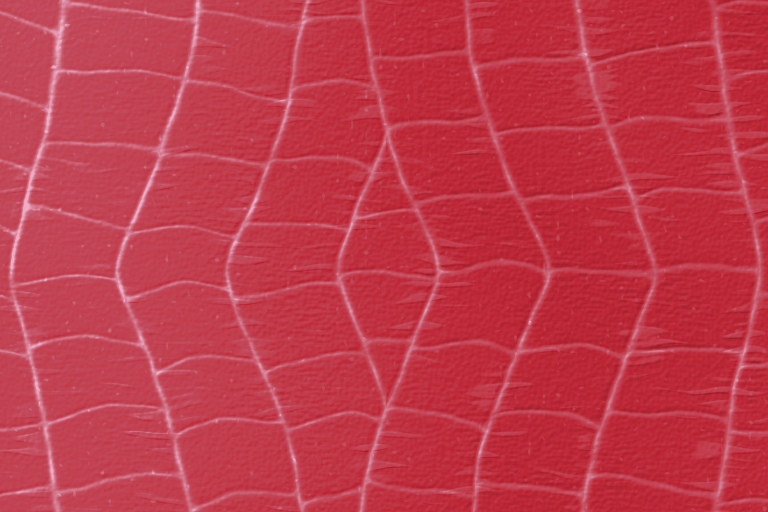
Write a Shadertoy shader that draws this texture.

```glsl
// Embossed red leather: two families of bent columns meet along a seam and
// are cut into rounded scales by cross bars. A height field of grooves,
// creases and grain is lit from the upper left and mapped to a colour ramp.

#define COLUMN 0.21        // distance between column seams
#define ROW 0.137          // distance between cross bars
#define BEND 0.18          // sideways sweep of the columns
#define APEX_Y 0.47        // height at which the columns turn
#define LEFT_X 0.023       // first seam of the left family at the apex
#define MEET_X 0.855       // border of the right family at the apex
#define COLUMN_WIDTH 0.0074
#define BAR_WIDTH 0.0050
#define GRAIN 0.0017
#define CREASE 0.0024
#define RELIEF 1.5         // strength of the lighting
#define LIGHT vec2(-0.55, 0.83)

const vec3 RAMP[6] = vec3[6](
    vec3(0.74, 0.15, 0.21), vec3(0.76, 0.24, 0.30), vec3(0.76, 0.29, 0.36),
    vec3(0.80, 0.38, 0.45), vec3(0.84, 0.50, 0.59), vec3(0.94, 0.67, 0.77));

float hash(vec2 p) {
    return fract(sin(dot(p, vec2(127.1, 311.7))) * 43758.5);
}

float corner(vec2 cell, vec2 offset) {
    float angle = 6.2832 * hash(cell);
    return dot(vec2(cos(angle), sin(angle)), offset);
}

// Gradient noise, roughly -0.7 to 0.7
float noise(vec2 p) {
    vec2 i = floor(p), f = p - i;
    vec2 w = f * f * f * (f * (f * 6.0 - 15.0) + 10.0);
    vec2 e = vec2(1.0, 0.0);
    return mix(mix(corner(i, f), corner(i + e, f - e), w.x),
               mix(corner(i + e.yx, f - e.yx), corner(i + 1.0, f - 1.0), w.x), w.y);
}

float smoothMin(float a, float b, float k) {
    float h = max(k - abs(a - b), 0.0) / k;
    return min(a, b) - 0.25 * k * h * h;
}

// Distances to the nearest column seam (x) and cross bar (y)
vec2 scaleEdges(vec2 p) {
    p += 0.014 * vec2(noise(p * 5.0), noise(p * 5.0 + 31.0));
    p += 0.004 * vec2(noise(p * 17.0), noise(p * 17.0 + 11.0));
    float dy = p.y - APEX_Y;
    float bend = BEND * tanh(2.6 * (sqrt(dy * dy + 0.0009) - 0.03));
    bend *= 1.0 - 0.45 * smoothstep(0.3, 0.75, abs(p.x - 0.75));
    float border = p.x + bend - MEET_X;
    bool isRight = border > 0.0;
    float side = isRight ? -1.0 : 1.0;
    float u = (isRight ? border : p.x - bend - LEFT_X) / COLUMN;
    float id = floor(u) + (isRight ? 20.0 : 0.0);
    float q = fract(u);
    float column = 0.93 * min(COLUMN * min(q, 1.0 - q), abs(border));

    // bars lie across the lean of their column and arch upwards
    float v = dy + side * 0.13 * tanh(8.0 * dy) * q * COLUMN;
    v -= 0.011 * sin(3.1416 * q);
    v += 0.03 * noise(vec2(id * 3.7 + q * 1.2, v * 4.5));
    v = v / ROW + 0.4 * hash(vec2(id, 4.0));
    return vec2(column, ROW * abs(fract(v + 0.5) - 0.5));
}

float grooveMask(vec2 edges) {
    float d = smoothMin(edges.x / COLUMN_WIDTH, edges.y / BAR_WIDTH, 2.0);
    d = max(d, 0.0);
    return exp(-d * d);
}

// Tapering creases that run inwards from the column seams
float creaseMask(vec2 p, float column) {
    float streak = noise(vec2(p.x * 9.0, p.y * 62.0 + noise(p * 9.0)));
    float area = noise(p * 5.3 + 9.0);
    float taper = column / (0.07 + 0.05 * area);
    float tooth = smoothstep(0.02, 0.35, streak + 0.12 - 0.42 * taper);
    return tooth * smoothstep(-0.3, 0.2, area) * smoothstep(0.0, 0.01, column);
}

float height(vec2 p) {
    vec2 edges = scaleEdges(p);
    float depth = mix(0.0056, 0.0080, exp(-edges.x / 0.012));
    float h = -depth * grooveMask(edges);
    h += CREASE * creaseMask(p, edges.x);
    h += GRAIN * noise(p * 112.0) + 0.0014 * noise(p * 42.0 + 5.0);
    float wrinkled = smoothstep(-0.3, 0.4, noise(p * 6.0 + 17.0));
    h += 0.0019 * wrinkled * noise(vec2(p.x * 36.0, p.y * 125.0));
    return h;
}

void mainImage(out vec4 fragColor, in vec2 fragCoord) {
    vec2 p = fragCoord / iResolution.y;
    vec2 e = vec2(0.0014, 0.0);
    float h = height(p);
    vec2 slope = vec2(height(p + e.xy) - h, height(p + e.yx) - h) / e.x;

    // broad sheen, paler towards the upper left
    float left = 1.0 - smoothstep(0.0, 1.05, p.x);
    float tone = 0.05 + left * (1.3 + 0.5 * p.y) + 0.4 * noise(p * 2.2);
    tone -= RELIEF * dot(slope, LIGHT);

    // pale wax in grooves, on creases and on scattered specks
    vec2 edges = scaleEdges(p);
    float wax = mix(1.8, 2.7, exp(-edges.x * edges.x / 0.0001));
    float groove = grooveMask(edges);
    tone += wax * pow(groove, 1.4) * (0.95 + 0.7 * noise(p * 24.0));
    tone += 0.9 * creaseMask(p, edges.x);
    tone += 1.5 * smoothstep(0.38, 0.58, noise(p * 72.0 + 40.0));

    float t = clamp(tone, 0.0, 4.999);
    int k = int(t);
    vec3 color = mix(RAMP[k], RAMP[k + 1], fract(t));
    color *= 1.0 + 0.17 * clamp(tone, -1.8, 0.0);
    fragColor = vec4(color, 1.0);
}
```
